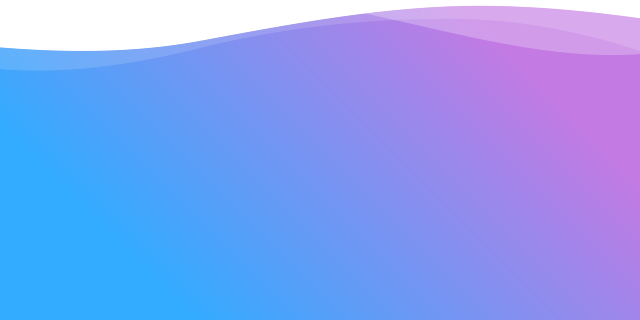
This background is drawn by a WebGL 1 fragment shader. Its source:

```glsl
precision highp float;

uniform vec2 u_resolution;

#define BLUE vec3(0.20, 0.67, 1.00)
#define PURPLE vec3(0.765, 0.478, 0.89)
#define GRADIENT_START 0.61
#define GRADIENT_END 2.43
#define BACK_VEIL 0.14
#define FRONT_VEIL 0.25
#define ASPECT 2.0

// Cubic between two knots, each holding x, depth and slope.
float bend(float x, vec3 a, vec3 b) {
    float span = b.x - a.x;
    float t = clamp((x - a.x) / span, 0.0, 1.0);
    float s = 1.0 - t;
    float ease = t * t * (3.0 - 2.0 * t);
    return mix(a.y, b.y, ease) + span * t * s * (a.z * s - b.z * t);
}

// Smooth wave through four knots, as depth below the top edge.
float wave(float x, vec3 a, vec3 b, vec3 c, vec3 d) {
    if (x < b.x) return bend(x, a, b);
    if (x < c.x) return bend(x, b, c);
    return bend(x, c, d);
}

// Antialiased coverage of the area above a wave.
float above(float depth, float waveDepth) {
    float halfPixel = 0.6 / u_resolution.y;
    return smoothstep(-halfPixel, halfPixel, waveDepth - depth);
}

void main() {
    vec2 p = gl_FragCoord.xy / u_resolution * vec2(ASPECT, 1.0);
    float depth = 1.0 - p.y;

    // Diagonal gradient with flat ends
    float blend = (p.x + p.y - GRADIENT_START) / (GRADIENT_END - GRADIENT_START);
    vec3 color = mix(BLUE, PURPLE, clamp(blend, 0.0, 1.0));

    // Wave edges
    float sky = wave(p.x, vec3(0.0, 0.148, 0.08), vec3(0.625, 0.1276, -0.185),
                     vec3(1.497, 0.018, 0.0), vec3(2.0, 0.057, 0.14));
    float back = wave(p.x, vec3(0.0, 0.216, 0.08), vec3(0.625, 0.150, -0.25),
                      vec3(1.406, 0.0586, 0.0), vec3(2.0, 0.159, 0.33));
    float front = wave(p.x, vec3(0.0, -0.078, 0.1), vec3(1.138, 0.0417, 0.21),
                       vec3(1.914, 0.172, 0.0), vec3(2.0, 0.169, -0.06));

    // Translucent veils, then solid white on top
    color = mix(color, vec3(1.0), BACK_VEIL * above(depth, back));
    color = mix(color, vec3(1.0), FRONT_VEIL * above(depth, front));
    color = mix(color, vec3(1.0), above(depth, sky));

    gl_FragColor = vec4(color, 1.0);
}
```
